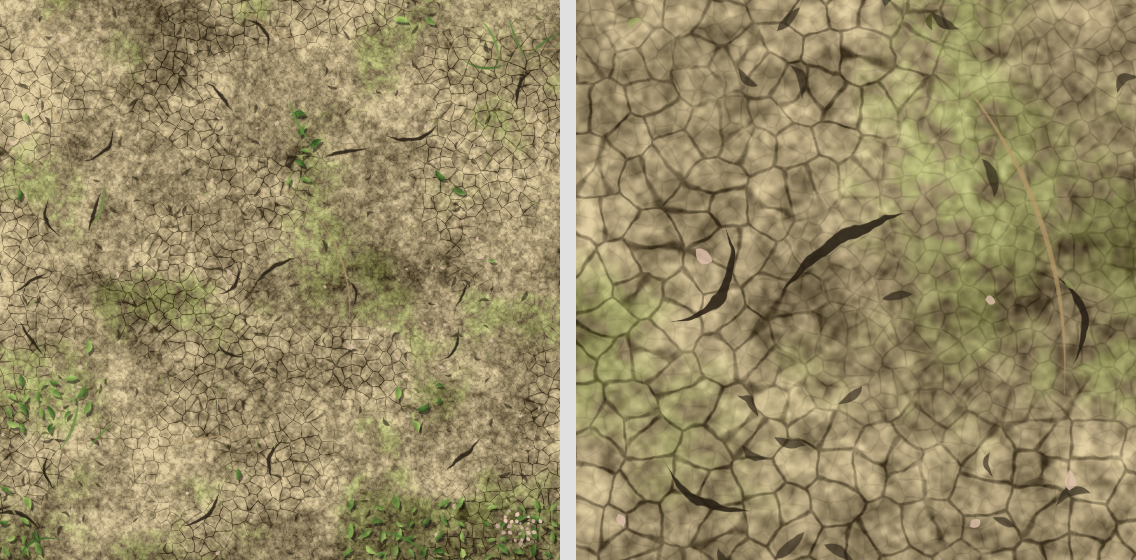
Left: the whole. Right: its middle third, enlarged.
Reproduce this texture procedurally as a WebGL 1 fragment shader.

```glsl
precision highp float;
// Dry cracked earth with mossy stains, clefts, scattered leaves and grass.
uniform vec2 u_resolution;

#define SOIL_LEVEL 0.76
#define PATCH_CONTRAST 1.0
#define CLOD_CONTRAST 0.95
#define GRAIN_CONTRAST 1.25
#define GRAIN_SCALE 85.0
#define CRACK_CELLS 46.0
#define CRACK_DEPTH 0.62
#define MOSS_AMOUNT 0.75
#define LEAF_CELLS 36.0
#define CLEFT_CELLS 9.0

const vec3 SOIL_DARK = vec3(0.38, 0.33, 0.23);
const vec3 SOIL_LIGHT = vec3(0.78, 0.71, 0.55);
const vec3 MOSS_DARK = vec3(0.36, 0.36, 0.18);
const vec3 MOSS_LIGHT = vec3(0.66, 0.69, 0.42);
const vec3 LEAF_DARK = vec3(0.25, 0.40, 0.16);
const vec3 LEAF_LIGHT = vec3(0.62, 0.74, 0.38);
const vec3 CLEFT = vec3(0.14, 0.11, 0.07);
const vec3 STRAW = vec3(0.72, 0.60, 0.41);
const vec3 PETAL = vec3(0.88, 0.76, 0.68);

vec2 hash2(vec2 p) {
  vec3 h = fract(p.xyx * vec3(0.1031, 0.1030, 0.0973));
  h += dot(h, h.yzx + 33.33);
  return fract((h.xx + h.yz) * h.zy);
}

float noise(vec2 p) {
  vec2 i = floor(p), f = fract(p);
  f = f * f * (3.0 - 2.0 * f);
  return mix(mix(hash2(i).x, hash2(i + vec2(1, 0)).x, f.x),
             mix(hash2(i + vec2(0, 1)).x, hash2(i + 1.0).x, f.x), f.y);
}

float fbm(vec2 p) {
  float sum = 0.0, amp = 0.533;
  for (int i = 0; i < 4; i++) {
    sum += amp * noise(p);
    p = mat2(1.6, 1.2, -1.2, 1.6) * p + 17.3;
    amp *= 0.5;
  }
  return sum;
}

// Gap between the two nearest cell points: zero along the cracks.
float crackGap(vec2 p) {
  vec2 cell = floor(p), nearest = vec2(8.0);
  for (int y = -1; y <= 1; y++)
    for (int x = -1; x <= 1; x++) {
      vec2 id = cell + vec2(x, y);
      float d = length(id + hash2(id + 71.0) - p);
      nearest = d < nearest.x ? vec2(d, nearest.x) : vec2(nearest.x, min(nearest.y, d));
    }
  return nearest.y - nearest.x;
}

// Growth densities: everywhere, foliage, grass, blossom.
vec4 habitat(vec2 p) {
  float low = 1.0 - smoothstep(0.02, 0.42, p.y);
  float side = 0.14 * low * abs(p.x - 0.5);
  float foliage = smoothstep(0.64, 0.88, 0.8 * noise(p * 8.0 + 4.7) + 0.34 * low + side);
  float grass = 1.0 - smoothstep(0.03, 0.11, length(p - vec2(0.88, 0.91)));
  float blossom = 1.0 - smoothstep(0.02, 0.05, length(p - vec2(0.93, 0.06)));
  return vec4(1.0, foliage, grass, blossom);
}

// Randomly turned, bent lens shapes: coverage, shade, position across the midrib.
vec3 scatter(vec2 p, float count, vec2 size, float bend, vec4 density, float seed) {
  vec3 result = vec3(0.0);
  float soft = 0.9 * count / u_resolution.y;
  p *= count;
  for (int y = -1; y <= 1; y++)
    for (int x = -1; x <= 1; x++) {
      vec2 id = floor(p) + vec2(x, y);
      vec2 place = hash2(id + seed), kind = hash2(id + seed + 137.0);
      vec2 centre = id + 0.2 + 0.6 * place;
      if (kind.x > dot(density, habitat(centre / count))) continue;
      float angle = 6.2832 * kind.y, c = cos(angle), s = sin(angle);
      vec2 q = mat2(c, -s, s, c) * (p - centre);
      vec2 reach = size * (0.6 + 0.6 * place.y);
      float along = q.x / reach.x;
      q.y += bend * (place.x - 0.5) * along * along * reach.x;
      float cover = 1.0 - smoothstep(-soft, soft, abs(q.y) - reach.y * (1.0 - along * along));
      if (cover > result.x) result = vec3(cover, place.x, q.y / reach.y);
    }
  return result;
}

void main() {
  vec2 p = gl_FragCoord.xy / u_resolution;
  vec2 ragged = p + 0.010 * (vec2(fbm(p * 38.0), fbm(p * 38.0 + 51.0)) - 0.5);
  vec4 life = habitat(ragged);
  float grain = fbm(p * GRAIN_SCALE) - 0.5;
  float clods = fbm(ragged * 15.0 + 9.0) - 0.5;
  float patches = fbm(p * 3.2 + 2.0) - 0.5;

  // Soil tone with a shaded ledge and a darker foot
  float ledge = (ragged.y - 0.5 + 0.09 * (noise(vec2(p.x * 4.0, 3.0)) - 0.5)) / 0.035;
  float tone = SOIL_LEVEL + PATCH_CONTRAST * patches + CLOD_CONTRAST * clods + GRAIN_CONTRAST * grain;
  tone += 0.45 * (noise(p * 240.0) - 0.5);
  tone -= 0.36 * exp(-ledge * ledge) * smoothstep(0.25, 0.65, noise(p * vec2(5.0, 3.0) + 8.0));
  tone -= 0.22 * (1.0 - smoothstep(0.0, 0.2, p.y)) + 0.2 * life.y;

  // Fine cracks, broken up by patches
  float crackZone = smoothstep(0.38, 0.62, fbm(p * 6.0 + 31.0));
  float crack = 1.0 - smoothstep(0.02, 0.13, crackGap(ragged * CRACK_CELLS));
  float hair = 1.0 - smoothstep(0.02, 0.16, crackGap(ragged * CRACK_CELLS * 1.9));
  tone -= CRACK_DEPTH * crackZone * crack + 0.22 * hair * (1.0 - 0.5 * crackZone);
  tone = clamp(tone, -0.4, 1.25);
  vec3 color = mix(SOIL_DARK, SOIL_LIGHT, tone);

  // Moss stains
  float moss = smoothstep(0.54, 0.74, fbm(ragged * 9.0 + 60.0)) + 0.6 * life.y + 0.3 * life.z;
  moss *= smoothstep(-0.2, 0.15, grain + 0.06);
  color = mix(color, mix(MOSS_DARK, MOSS_LIGHT, tone), MOSS_AMOUNT * min(moss, 1.0));

  // Clefts and pits
  vec3 cleft = scatter(ragged, CLEFT_CELLS, vec2(0.34, 0.028), 1.2, vec4(0.32, 0, 0, 0), 11.0);
  vec3 pit = scatter(ragged, CLEFT_CELLS * 3.5, vec2(0.3, 0.09), 1.0, vec4(0.13, 0.2, 0, 0), 23.0);
  color = mix(color, CLEFT, max(0.85 * cleft.x, 0.6 * pit.x));

  // Straws and pale chips
  vec3 straw = scatter(p, 7.0, vec2(0.6, 0.009), 0.5, vec4(0.12, 0, 0.6, 0), 37.0);
  vec3 chip = scatter(ragged, 60.0, vec2(0.3, 0.18), 0.0, vec4(0.018, 0, 0, 0), 41.0);
  color = mix(color, STRAW, 0.7 * straw.x);
  color = mix(color, PETAL, 0.8 * chip.x);

  // Leaf shadows, small leaves, broad leaves and grass blades
  vec4 leafy = vec4(0.0, 0.85, 0.0, 0.3);
  vec2 leafSize = vec2(0.42, 0.17);
  vec3 shadow = scatter(p + vec2(-0.004, 0.005), LEAF_CELLS, leafSize, 0.6, leafy, 53.0);
  vec3 sprig = scatter(p, LEAF_CELLS * 1.8, vec2(0.45, 0.15), 0.8, vec4(0.01, 0.6, 0, 0), 67.0);
  vec3 leaf = scatter(p, LEAF_CELLS, leafSize, 0.6, leafy, 53.0);
  vec3 blade = scatter(p, 20.0, vec2(0.8, 0.045), 0.9, vec4(0, 0.15, 0.75, 0), 83.0);
  color *= 1.0 - 0.45 * shadow.x;
  color = mix(color, mix(MOSS_DARK, MOSS_LIGHT, sprig.y + grain), 0.85 * sprig.x);
  color = mix(color, mix(LEAF_DARK, LEAF_LIGHT, leaf.y + 0.3 * leaf.z + grain), 0.9 * leaf.x);
  color = mix(color, mix(LEAF_DARK, LEAF_LIGHT, 0.7 * blade.y), 0.85 * blade.x);

  // Blossom
  vec3 petal = scatter(p, 95.0, vec2(0.42, 0.32), 0.0, vec4(0, 0, 0, 0.7), 97.0);
  color = mix(color, PETAL * (0.75 + 0.3 * petal.y), petal.x);
  gl_FragColor = vec4(color, 1.0);
}
```
